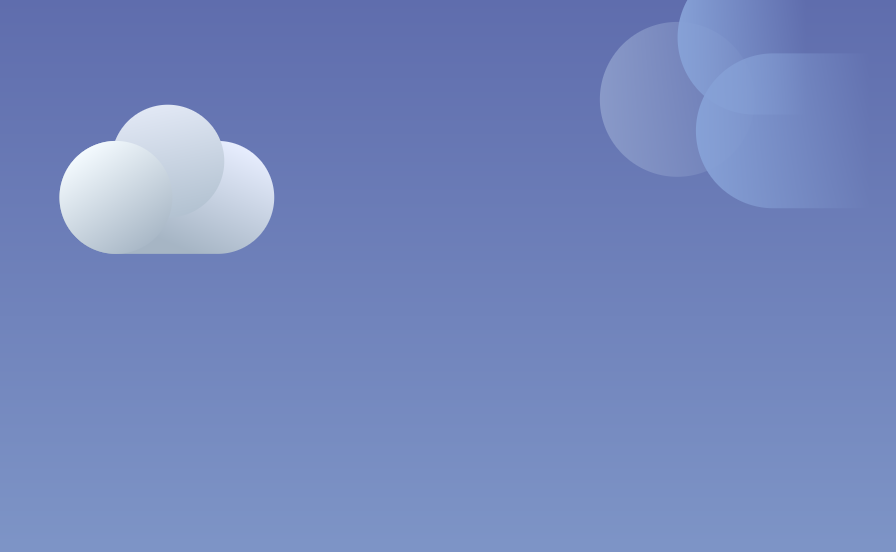
Reproduce this background procedurally as a Shadertoy shader.

```glsl
// Draws a blue dusk sky with one pale cloud and three large translucent cloud lobes.

// Signed distance to a horizontal capsule running from a to a + (len, 0)
float capsule(vec2 p, vec2 a, float len, float radius) {
    p -= a;
    p.x -= clamp(p.x, 0.0, len);
    return length(p) - radius;
}

// Antialiased coverage of a distance field, one pixel wide
float cover(float dist) {
    return clamp(0.5 - dist * iResolution.y, 0.0, 1.0);
}

// Position along the line from a to b, limited to 0..1
float ramp(vec2 p, vec2 a, vec2 b) {
    vec2 axis = b - a;
    return clamp(dot(p - a, axis) / dot(axis, axis), 0.0, 1.0);
}

// Lobe whose tint fades out from left to right
vec3 fadingLobe(vec3 base, vec2 p, float dist, vec3 tint, float opacity, float left, float right) {
    float fade = 1.0 - clamp((p.x - left) / (right - left), 0.0, 1.0);
    return mix(base, tint, cover(dist) * opacity * fade);
}

void mainImage(out vec4 fragColor, in vec2 fragCoord) {
    // Canvas height is one unit
    vec2 p = fragCoord / iResolution.y;

    // Sky
    vec3 color = mix(vec3(0.492, 0.582, 0.778), vec3(0.373, 0.427, 0.678), p.y);

    // Large lobes, back to front
    vec3 haze = vec3(0.545, 0.61, 0.79);
    vec3 blue = vec3(0.525, 0.63, 0.84);
    color = fadingLobe(color, p, capsule(p, vec2(1.227, 0.820), 0.0, 0.1403), haze, 0.95, 1.086, 1.40);
    color = fadingLobe(color, p, capsule(p, vec2(1.367, 0.932), 0.3, 0.1395), blue, 1.0, 1.228, 1.46);
    color = fadingLobe(color, p, capsule(p, vec2(1.401, 0.763), 0.4, 0.1403), blue, 1.0, 1.262, 1.575);

    // Pale cloud: body, crown, then front puff
    float radius = 0.1023;
    vec3 shade = vec3(0.65, 0.71, 0.77);
    vec3 body = mix(vec3(0.90, 0.925, 0.99), shade, ramp(p, vec2(0.415, 0.74), vec2(0.33, 0.55)));
    color = mix(color, body, cover(capsule(p, vec2(0.210, 0.6424), 0.1845, radius)));

    vec3 crown = mix(vec3(0.885, 0.91, 0.96), vec3(0.70, 0.76, 0.82), ramp(p, vec2(0.29, 0.81), vec2(0.33, 0.61)));
    color = mix(color, crown, cover(capsule(p, vec2(0.304, 0.708), 0.0, radius)));

    // The puff and the body's lower edge share a shade, so they merge below
    vec3 puff = mix(vec3(0.96, 0.985, 1.0), shade, ramp(p, vec2(0.15, 0.73), vec2(0.275, 0.55)));
    color = mix(color, puff, cover(capsule(p, vec2(0.210, 0.6424), 0.0, radius)));

    fragColor = vec4(color, 1.0);
}
```
